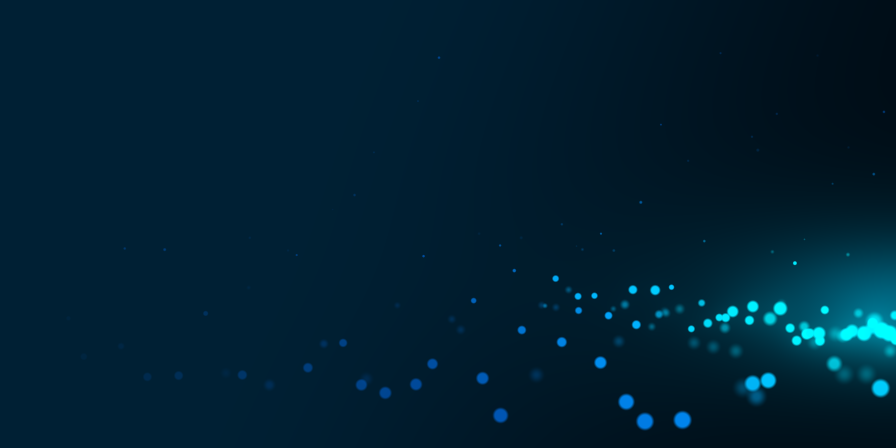
Give the GLSL for this background, as a WebGL 2 fragment shader.

```glsl
#version 300 es
precision highp float;

uniform vec2 u_resolution;
out vec4 fragColor;

#define BASE_COLOR vec3(0.0, 0.125, 0.203)
#define DEEP_COLOR vec3(0.0, 0.045, 0.08)
#define GLOW_COLOR vec3(0.0, 0.30, 0.36)
#define BLUE       vec3(0.0, 0.36, 0.78)
#define AZURE      vec3(0.0, 0.60, 1.0)
#define CYAN       vec3(0.0, 0.95, 1.0)
#define GLOW_POS   vec2(2.02, 0.32)
#define SPARKS     30
#define SCATTERED  68
#define BAND       38

// Four random values in 0..1 from one seed
vec4 hash4(float seed) {
    vec4 h = fract(vec4(seed) * vec4(0.1031, 0.1030, 0.0973, 0.1099));
    h += dot(h, h.wzxy + 33.33);
    return fract((h.xxyz + h.yzzw) * h.zywx);
}

// Elliptical soft light around the glow position
float glow(vec2 p, vec2 size) {
    vec2 q = (p - GLOW_POS) / size;
    return exp(-dot(q, q));
}

// Coverage of a disc; blur 0 is crisp, 1 is fully soft
float disc(vec2 p, vec2 center, float radius, float blur, float pixel) {
    float inner = radius * mix(0.75, 0.1, blur) - 0.5 * pixel;
    float outer = radius * mix(1.1, 1.4, blur) + 0.5 * pixel;
    return 1.0 - smoothstep(inner, outer, length(p - center));
}

// Blue far from the glow, azure nearer, cyan beside it
vec3 dotColor(vec2 center) {
    float d = length((center - GLOW_POS) * vec2(1.0, 2.6));
    vec3 cool = mix(AZURE, BLUE, smoothstep(0.6, 1.2, d));
    return mix(CYAN, cool, smoothstep(0.25, 0.8, d));
}

// Dark backdrop, deeper to the right, lit by the glow
vec3 backdrop(vec2 p) {
    float shade = smoothstep(0.6, 2.1, p.x - 0.4 * (p.y - 0.5));
    vec3 color = mix(BASE_COLOR, DEEP_COLOR, shade);
    color += GLOW_COLOR * 0.75 * glow(p, vec2(0.30, 0.13));
    return color + GLOW_COLOR * 0.35 * glow(p, vec2(0.60, 0.24));
}

void main() {
    float pixel = 1.0 / u_resolution.y;
    vec2 p = gl_FragCoord.xy * pixel;
    p.x += 2.0 - u_resolution.x * pixel;
    vec3 color = backdrop(p);

    // Tiny faint sparks above the cloud
    for (int i = 0; i < SPARKS; i++) {
        vec4 h = hash4(float(i) + 211.0);
        float t = (float(i) + h.x) / float(SPARKS);
        vec2 center = vec2(2.0 * pow(t, 0.55), 0.44 + 0.46 * h.y * h.y);
        float a = disc(p, center, mix(0.0015, 0.0035, h.z), 0.3, pixel);
        color = mix(color, dotColor(center), a * mix(0.1, 0.7, h.w * h.w));
    }

    // Wide cloud, growing toward the lower right
    for (int i = 0; i < SCATTERED; i++) {
        vec4 h = hash4(float(i) + 37.0);
        float t = (float(i) + h.x) / float(SCATTERED);
        vec2 center = vec2(2.0 * pow(t, 0.6), 0.25 + 0.25 * (h.y + h.z - 1.0));
        float radius = mix(0.024, 0.003, smoothstep(0.0, 0.5, center.y));
        radius *= mix(0.4, 1.0, 0.5 * center.x);
        float blur = smoothstep(0.45, 0.8, h.w);
        float strength = mix(1.0, 0.3, blur) * smoothstep(-0.1, 1.5, center.x);
        float a = disc(p, center, radius, blur, pixel);
        color = mix(color, dotColor(center), a * strength);
    }

    // Bright band sloping down into the glow
    for (int i = 0; i < BAND; i++) {
        vec4 h = hash4(float(i) + 503.0);
        float t = (float(i) + h.x) / float(BAND);
        float along = 1.0 - pow(t, 1.4);
        vec2 center = vec2(mix(1.2, 2.01, along), mix(0.335, 0.255, along));
        center.y += 0.05 * (h.y + h.z - 1.0);
        float radius = mix(0.006, 0.019, along) * mix(0.65, 1.1, h.y);
        float blur = smoothstep(0.65, 0.95, h.w);
        vec3 tint = mix(dotColor(center), CYAN, 0.3);
        float halo = exp(-length(p - center) / (2.0 * radius));
        color += tint * 0.06 * along * halo;
        float a = disc(p, center, radius, blur, pixel);
        color = mix(color, tint, a * mix(1.0, 0.4, blur));
    }

    fragColor = vec4(min(color, 1.0), 1.0);
}
```
